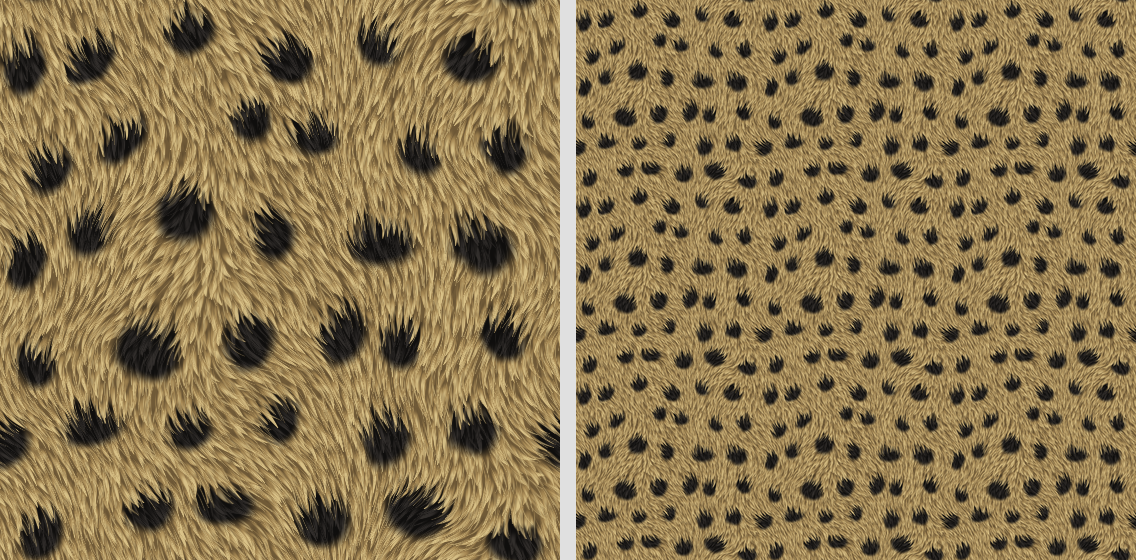
Left, the tile; right, the same tile 3 across and 3 down.
This texture is drawn by a Shadertoy shader. Its source:

```glsl
const vec3 SHADOW = vec3(0.27, 0.21, 0.13);
const vec3 TAN = vec3(0.66, 0.54, 0.33);
const vec3 CREAM = vec3(0.86, 0.77, 0.54);
const vec3 SOOT = vec3(0.06, 0.055, 0.05);
const vec3 CHARCOAL = vec3(0.20, 0.185, 0.175);

vec3 hash3(vec2 cell, float seed) {
    vec3 q = fract(vec3(cell, seed) * vec3(0.1031, 0.1030, 0.0973));
    q += dot(q, q.yxz + 33.33);
    return fract((q.xxy + q.yxx) * q.zyx);
}

// Value noise that wraps after a whole number of cells
float noise(vec2 p, vec2 cells, float seed) {
    vec2 q = p * cells;
    vec2 i = floor(q);
    vec2 f = smoothstep(0.0, 1.0, q - i);
    vec2 e = vec2(1.0, 0.0);
    float a = hash3(mod(i, cells), seed).x;
    float b = hash3(mod(i + e.xy, cells), seed).x;
    float c = hash3(mod(i + e.yx, cells), seed).x;
    float d = hash3(mod(i + e.xx, cells), seed).x;
    return mix(mix(a, b, f.x), mix(c, d, f.x), f.y);
}

// Staggered, jittered ovals: 1 inside a spot, 0 outside
float spotMask(vec2 p, float softness) {
    float sway = noise(p, vec2(3.0), 7.0) - 0.5;
    float ripple = noise(p, vec2(24.0), 9.0) - 0.5;
    vec2 q = (p + vec2(0.012 * ripple, 0.07 * sway + 0.012 * ripple)) * 6.0;
    q.x += 0.45 * mod(floor(q.y), 2.0);
    vec3 h = hash3(mod(floor(q), 6.0), 17.0);
    vec2 radius = vec2(mix(0.25, 0.38, h.z * h.z), mix(0.28, 0.33, h.x));
    vec2 center = 0.5 + (h.xy - 0.5) * 2.0 * (0.47 - radius);
    float d = length((fract(q) - center) / radius);
    return 1.0 - smoothstep(1.0 - softness, 1.0 + softness, d);
}

vec3 furColor(float shade, float dark) {
    vec3 blond = mix(SHADOW, TAN, smoothstep(0.1, 0.65, shade));
    blond = mix(blond, CREAM, smoothstep(0.55, 1.0, shade));
    vec3 black = mix(SOOT, CHARCOAL, smoothstep(0.35, 1.0, shade));
    return mix(blond, black, dark);
}

// Lean of the coat, measured from vertical
float flowAngle(vec2 p) {
    float broad = noise(p, vec2(4.0, 5.0), 3.0) - 0.5;
    float fine = noise(p, vec2(11.0, 12.0), 5.0) - 0.5;
    return clamp(2.1 * broad + 0.5 * fine, -0.95, 0.95);
}

// Tapered locks with tips hanging down; upper rows overlap lower ones
vec3 paintLocks(vec3 color, vec2 p, float angle, float spotHere, vec2 grid,
                vec2 size, float opacity, float seed) {
    float pixel = 1.0 / iResolution.y;
    for (int row = 0; row < 4; row++) {
        float cellY = floor(p.y * grid.y) + float(row);
        float rise = (cellY + 0.5) / grid.y - p.y;
        float middle = floor((p.x + tan(angle) * rise) * grid.x);
        for (int column = -3; column <= 3; column++) {
            vec2 cell = vec2(middle + float(column), cellY);
            vec3 place = hash3(mod(cell, grid), seed);
            vec3 trait = hash3(mod(cell, grid), seed + 31.0);
            vec2 root = (cell + place.xy) / grid;
            float lean = angle + (place.z - 0.5) * 0.4;
            vec2 down = -vec2(sin(lean), cos(lean));
            vec2 offset = p - root;
            float t = dot(offset, down) / (size.y * mix(0.65, 1.0, trait.x));
            if (t <= 0.0 || t >= 1.0) continue;

            float bend = (trait.y - 0.5) * 0.014 * t * t;
            float across = abs(dot(offset, vec2(-down.y, down.x)) + bend);
            float halfWidth = size.x * pow(1.0 - t, 0.75) + 0.25 * pixel;
            float blur = max(0.7 * pixel, 0.3 * halfWidth);
            float cover = 1.0 - smoothstep(halfWidth - blur, halfWidth + blur, across);
            if (cover <= 0.0) continue;

            float ridge = min(across / halfWidth, 1.0);
            float shade = mix(0.35, 1.15, smoothstep(0.0, 0.75, t));
            shade *= (1.0 - 0.4 * ridge * ridge) * mix(0.68, 1.06, trait.z);
            float dark = min(spotMask(root, 0.12), spotHere);
            float alpha = cover * opacity * smoothstep(0.0, 0.35, t);
            color = mix(color, furColor(shade, dark), alpha);
        }
    }
    return color;
}

void mainImage(out vec4 fragColor, in vec2 fragCoord) {
    vec2 p = fragCoord / iResolution.xy;
    float angle = flowAngle(p);
    float spotHere = spotMask(p, 0.25);

    // Undercoat, broad tufts, strands and loose hairs
    vec3 color = furColor(0.35, spotHere);
    color = paintLocks(color, p, angle, spotHere, vec2(72.0, 44.0), vec2(0.0072, 0.065), 0.95, 41.0);
    color = paintLocks(color, p, angle, spotHere, vec2(84.0, 44.0), vec2(0.0028, 0.060), 0.60, 53.0);
    color = paintLocks(color, p, angle, spotHere, vec2(90.0, 42.0), vec2(0.0009, 0.068), 0.50, 67.0);
    fragColor = vec4(color, 1.0);
}
```
